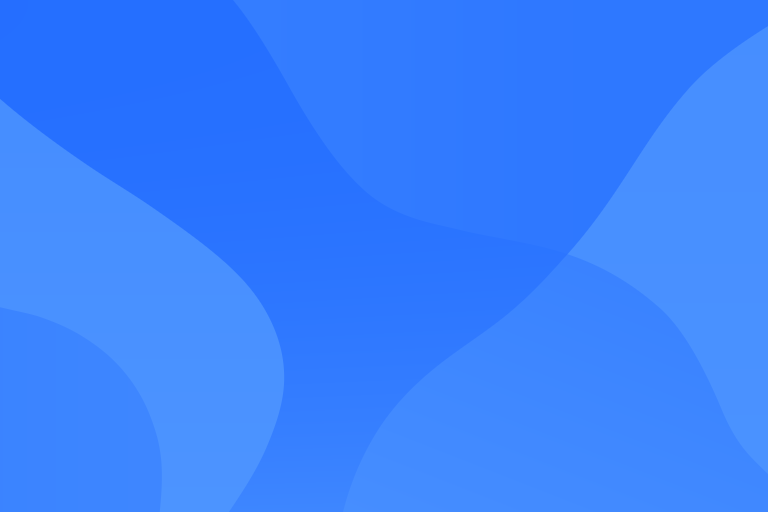
This background is drawn by a WebGL 2 fragment shader. Its source:

```glsl
#version 300 es
precision highp float;

uniform vec2 u_resolution;
out vec4 fragColor;

#define DEEP_BLUE vec3(0.14, 0.43, 1.0)
#define LIGHT_BLUE vec3(0.30, 0.58, 1.0)
#define ASPECT 1.5
#define FLOOR_GLOW 0.60
#define FLOOR_FALLOFF 2.2

const int KNOTS = 8;

// Wave outlines as knots: (position, height, slope)
const vec3 UPPER_WAVE[KNOTS] = vec3[KNOTS](
    vec3(0.455, 1.000, -1.20), vec3(0.566, 0.828, -1.78),
    vec3(0.742, 0.605, -0.64), vec3(0.898, 0.551, -0.24),
    vec3(1.107, 0.504, -0.33), vec3(1.289, 0.398, -0.89),
    vec3(1.410, 0.199, -2.40), vec3(1.500, 0.074, -1.00));

const vec3 RIGHT_WAVE[KNOTS] = vec3[KNOTS](
    vec3(0.000, 0.670, 0.25), vec3(0.150, 0.732, 0.60),
    vec3(0.289, 0.859, 1.28), vec3(0.375, 0.977, 1.28),
    vec3(0.502, 1.107, 0.90), vec3(0.668, 1.230, 0.65),
    vec3(0.830, 1.348, 0.90), vec3(0.949, 1.500, 1.60));

const vec3 LEFT_WAVE[KNOTS] = vec3[KNOTS](
    vec3(0.000, 0.447, 0.68), vec3(0.125, 0.520, 0.43),
    vec3(0.258, 0.555, 0.02), vec3(0.385, 0.523, -0.53),
    vec3(0.459, 0.469, -0.95), vec3(0.598, 0.293, -1.45),
    vec3(0.674, 0.176, -1.48), vec3(0.807, 0.000, -1.15));

const vec3 CORNER_WAVE[KNOTS] = vec3[KNOTS](
    vec3(0.000, 0.312, 0.10), vec3(0.082, 0.316, -0.03),
    vec3(0.160, 0.303, -0.32), vec3(0.230, 0.273, -0.58),
    vec3(0.293, 0.225, -0.98), vec3(0.346, 0.156, -1.65),
    vec3(0.381, 0.078, -2.90), vec3(0.400, 0.000, -4.00));

// Cubic Hermite piece between two knots
float hermite(float s, vec3 a, vec3 b) {
    float span = b.x - a.x;
    float t = (s - a.x) / span;
    float u = 1.0 - t;
    return u * u * ((1.0 + 2.0 * t) * a.y + t * span * a.z)
         + t * t * ((1.0 + 2.0 * u) * b.y - u * span * b.z);
}

// Smooth curve through all knots, straight beyond both ends
float curve(float s, vec3 knots[KNOTS]) {
    vec3 first = knots[0];
    vec3 last = knots[KNOTS - 1];
    float inside = clamp(s, first.x, last.x);
    float height = first.y;
    for (int i = 0; i < KNOTS - 1; i++) {
        if (inside >= knots[i].x) height = hermite(inside, knots[i], knots[i + 1]);
    }
    return height + (s - inside) * (s < first.x ? first.z : last.z);
}

// Antialiased coverage, full where d is positive
float cover(float d) {
    float pixelStep = length(vec2(dFdx(d), dFdy(d)));
    return clamp(0.5 + d / max(pixelStep, 1e-6), 0.0, 1.0);
}

void main() {
    vec2 p = gl_FragCoord.xy / u_resolution * vec2(ASPECT, 1.0);

    float upper = cover(p.y - curve(p.x, UPPER_WAVE));
    float right = cover(p.x - curve(p.y, RIGHT_WAVE));
    float left = cover(curve(p.y, LEFT_WAVE) - p.x);
    float corner = cover(curve(p.y, CORNER_WAVE) - p.x);

    // Soft gradient of each layer, 0 = deep and 1 = light
    float baseTone = 0.02 + 0.04 * p.x + FLOOR_GLOW * pow(1.0 - p.y, FLOOR_FALLOFF);
    float upperTone = mix(0.39, 0.26, smoothstep(0.5, 1.2, p.x));
    float rightTone = 0.82 - 0.46 * p.y - 0.18 * (p.x - 0.8);
    float overlapTone = 0.96 - 0.12 * p.y;
    float leftTone = 1.0 - 0.21 * p.y;
    float cornerTone = 0.57 + 0.25 * p.x;

    // Stack the layers
    float tone = mix(baseTone, upperTone, upper);
    tone = mix(tone, mix(rightTone, overlapTone, upper), right);
    tone = mix(tone, leftTone, left);
    tone = mix(tone, cornerTone, corner);

    fragColor = vec4(mix(DEEP_BLUE, LIGHT_BLUE, tone), 1.0);
}
```
